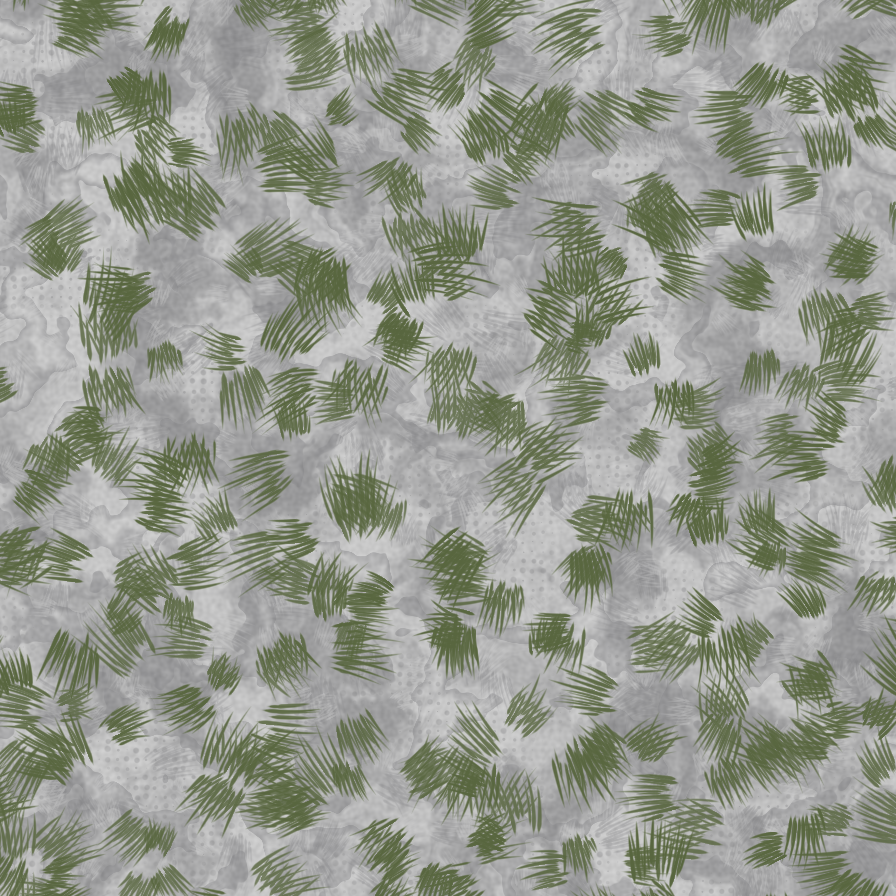
Write a WebGL 1 fragment shader that draws this texture.

```glsl
precision highp float;

uniform vec2 u_resolution;

const vec3 GRASS_GREEN = vec3(0.345, 0.400, 0.245);
const vec3 STONE_LIGHT = vec3(0.785, 0.785, 0.785);
const vec3 STONE_DARK = vec3(0.595, 0.595, 0.600);
const vec3 STONE_SHADOW = vec3(0.535, 0.535, 0.545);
const float CELL = 0.105;            // spacing of tufts
const float TUFT_LENGTH = 0.096;
const float TUFT_WIDTH = 0.070;
const float BLADE_HALF_WIDTH = 0.0025;
const float BLADE_COUNT = 9.0;
const float BEND = 0.65;
const float CROSSING = 0.75;         // angle range between two sets of blades
const float EDGE_SOFTNESS = 0.0011;
const float PATCH_SCALE = 9.0;
const float SHARD_SCALE = 15.0;
const float SPECK_SCALE = 95.0;
const float GRAIN_SCALE = 170.0;

float hash(vec2 p) {
  vec3 q = fract(p.xyx * 0.1031);
  q += dot(q, q.yzx + 33.33);
  return fract((q.x + q.y) * q.z);
}

vec2 hash2(vec2 p) {
  return vec2(hash(p + 17.3), hash(p + 71.9));
}

mat2 rotation(float a) {
  return mat2(cos(a), -sin(a), sin(a), cos(a));
}

vec2 gradient(vec2 cell) {
  float a = 6.2832 * hash(cell);
  return vec2(cos(a), sin(a));
}

float gradientNoise(vec2 p) {
  vec2 i = floor(p), f = fract(p);
  vec2 w = f * f * f * (f * (f * 6.0 - 15.0) + 10.0);
  vec2 e = vec2(1.0, 0.0);
  float low = mix(dot(gradient(i), f), dot(gradient(i + e), f - e), w.x);
  float high = mix(dot(gradient(i + e.yx), f - e.yx), dot(gradient(i + 1.0), f - 1.0), w.x);
  return mix(low, high, w.y);
}

float fbm(vec2 p) {
  float sum = 0.0, amplitude = 0.6;
  for (int i = 0; i < 4; i++) {
    sum += amplitude * gradientNoise(p);
    p = rotation(0.6) * p * 2.1 + 13.7;
    amplitude *= 0.55;
  }
  return sum;
}

// A fan of curved, tapered blades growing along +x
float blades(vec2 p, float size, vec2 seed, float soft) {
  float t = p.x / (TUFT_LENGTH * size) + 0.5;
  if (t < 0.0 || t > 1.0) return 0.0;
  float bend = BEND * (hash(seed + 5.1) - 0.5);
  float fan = mix(0.6, 1.25, t);
  float span = TUFT_WIDTH * size * fan;
  float y = p.y - bend * TUFT_LENGTH * size * (t * t - 0.3);
  float count = floor(BLADE_COUNT * mix(0.75, 1.0, size) + 0.5);
  float column = (y / span + 0.5) * count;
  float id = floor(column);
  if (id < 0.0 || id >= count) return 0.0;

  vec2 ends = hash2(seed + id * 3.7);
  vec2 form = hash2(seed + id * 5.3 + 41.0);
  float side = 2.0 * (id + 0.5) / count - 1.0;
  float start = 0.28 * ends.x;
  float end = 1.0 - 0.35 * ends.y - 0.22 * side * side;
  float s = (t - start) / (end - start);
  if (s < 0.0 || s > 1.0) return 0.0;

  float halfWidth = BLADE_HALF_WIDTH * mix(0.55, 1.2, form.x);
  halfWidth *= smoothstep(0.0, 0.25, s) * sqrt(1.0 - s);
  float center = 0.5 + 0.3 * (form.y - 0.5) + 0.2 * (form.x - 0.5) * s;
  float d = abs(column - id - center) * span / count - halfWidth;
  return (1.0 - smoothstep(-soft, soft, d)) * min(halfWidth / soft, 1.0);
}

// Scattered tufts, each made of two crossing sets of blades
float tufts(vec2 p, float layer, float soft) {
  p += layer * vec2(0.137, 0.291) + 2.0;
  vec2 home = floor(p / CELL);
  float cover = 0.0;
  for (int j = -1; j <= 1; j++) {
    for (int i = -1; i <= 1; i++) {
      vec2 cell = home + vec2(float(i), float(j));
      vec2 seed = cell + layer * 57.0;
      vec2 local = p - (cell + hash2(seed)) * CELL;
      float size = mix(0.55, 1.1, hash(seed + 9.2));
      float opacity = mix(0.8, 1.0, hash(seed + 23.4));
      local = rotation(6.2832 * hash(seed + 31.6)) * local;
      float first = blades(local, size, seed, soft);
      local = rotation(CROSSING * (hash(seed + 47.8) - 0.5)) * local;
      float second = blades(local, size * 0.88, seed + 83.0, soft);
      cover = max(cover, opacity * max(first, 0.92 * second));
    }
  }
  return cover;
}

float specks(vec2 p) {
  vec2 cell = floor(p);
  float radius = 0.36 * hash(cell + 3.3);
  vec2 center = 0.38 + 0.24 * hash2(cell);
  return 1.0 - smoothstep(radius * 0.6, radius + 0.08, length(p - cell - center));
}

vec3 stone(vec2 p, float soft) {
  vec2 warp = vec2(fbm(p * 7.0 + 3.0), fbm(p * 7.0 + 29.0));
  float tone = fbm(p * PATCH_SCALE + warp * 1.4);
  vec3 color = mix(STONE_DARK, STONE_LIGHT, smoothstep(-0.38, 0.28, tone));

  // Sharp-edged grey shards fading to one side
  float shard = gradientNoise(p * SHARD_SCALE + warp * 2.0 + 50.0);
  float shardCover = smoothstep(0.08, 0.11, shard) * (1.0 - smoothstep(0.11, 0.42, shard));
  color = mix(color, STONE_SHADOW, 0.45 * shardCover);

  // Faint brush strokes, specks and grain
  color = mix(color, STONE_SHADOW, 0.38 * tufts(p * 1.3, 7.0, soft * 1.3));
  color = mix(color, STONE_LIGHT, 0.45 * tufts(p * 1.7, 8.0, soft * 1.7));
  float speckArea = smoothstep(-0.15, 0.25, gradientNoise(p * 8.0 + 90.0));
  color = mix(color, STONE_DARK, 0.5 * speckArea * specks(p * SPECK_SCALE));
  return color + 0.055 * gradientNoise(p * GRAIN_SCALE);
}

void main() {
  float scale = min(u_resolution.x, u_resolution.y);
  vec2 p = gl_FragCoord.xy / scale;
  float soft = max(EDGE_SOFTNESS, 0.6 / scale);
  vec3 color = stone(p, soft);
  for (int i = 0; i < 3; i++) {
    color = mix(color, GRASS_GREEN, tufts(p, float(i), soft));
  }
  gl_FragColor = vec4(color, 1.0);
}
```
